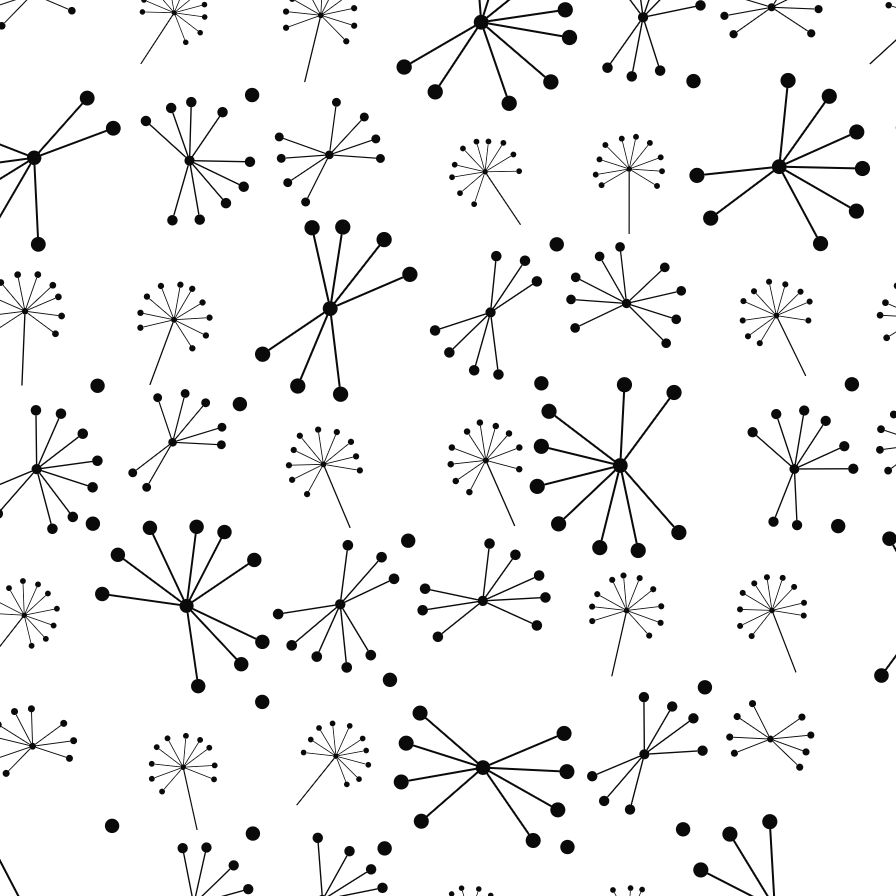
Reproduce this pattern procedurally as a Shadertoy shader.

```glsl
// Scattered black dandelion bursts, stemmed seed heads and loose dots on white.

const float TAU = 6.2831853;
const float CELLS = 6.0;          // grid cells across the canvas
const float SLOTS = 13.0;         // spoke positions around a hub
const float DOT_RADIUS = 0.048;   // in cells
const vec3 INK = vec3(0.04);
const vec3 PAPER = vec3(1.0);

float hash(vec2 cell, float seed) {
    vec3 q = fract(vec3(cell.xyx + seed * 7.31) * vec3(0.1031, 0.1030, 0.0973));
    q += dot(q, q.yzx + 33.33);
    return fract((q.x + q.y) * q.z);
}

vec2 jitter(vec2 cell, float seed) {
    return vec2(hash(cell, seed), hash(cell, seed + 1.0)) - 0.5;
}

vec2 direction(float angle) {
    return vec2(cos(angle), sin(angle));
}

float segment(vec2 p, vec2 tip, float halfWidth) {
    float t = clamp(dot(p, tip) / dot(tip, tip), 0.0, 1.0);
    return length(p - tip * t) - halfWidth;
}

float disc(vec2 p, float radius) {
    return length(p) - radius;
}

// Spokes with round tips; a wide gap faces gapAngle, a second one is optional.
float burst(vec2 p, vec2 cell, float radius, float gapAngle, float secondGap) {
    float d = disc(p, radius * 0.086);
    float gapStart = 4.0 + floor(hash(cell, 11.0) * 4.0);
    for (float i = 2.0; i < SLOTS - 1.0; i++) {
        if (i >= gapStart && i < gapStart + secondGap) continue;
        float wobble = (hash(cell, 20.0 + i) - 0.5) * 0.35;
        float reach = radius * mix(0.94, 1.06, hash(cell, 40.0 + i));
        vec2 tip = reach * direction(gapAngle + (i + wobble) * TAU / SLOTS);
        d = min(d, segment(p, tip, radius * 0.0118));
        d = min(d, disc(p - tip, radius * 0.088));
    }
    return d;
}

// Five interleaved kinds: 0 large, 1 and 2 medium, 3 and 4 small with stems.
float flower(vec2 p, vec2 cell, float kind) {
    float size = hash(cell, 1.0);
    float turn = hash(cell, 2.0) - 0.5;
    float gap = floor(hash(cell, 3.0) * 3.0);
    p -= jitter(cell, 4.0) * 0.11;

    if (kind < 0.5)
        return burst(p, cell, mix(0.54, 0.585, size), turn * TAU, gap + 1.0);
    if (kind < 1.5)
        return burst(p - vec2(0.1, 0.0), cell, mix(0.37, 0.42, size),
                     TAU * 0.5 + turn * 1.8, gap + 1.0);
    if (kind < 2.5)
        return burst(p - vec2(0.0, 0.1), cell, mix(0.26, 0.40, size),
                     -TAU * 0.25 + turn * 1.8, gap + 1.0);

    float radius = mix(0.205, 0.255, size);
    float stemAngle = -TAU * 0.25 + turn * 1.7;
    float stem = segment(p, direction(stemAngle) * radius * 1.95, radius * 0.018);
    return min(stem, burst(p, cell, radius, stemAngle, 0.0));
}

// Loose dot near a cell corner, pushed away from the large burst beside it.
float looseDot(vec2 p, vec2 cell, float kind) {
    bool open = kind > 0.5 && kind < 1.5;
    if (!open && hash(cell, 60.0) > 0.42) return 1.0;
    float right = (kind < 0.5 || (kind > 2.5 && kind < 3.5)) ? 1.0 : -1.0;
    float up = (kind < 0.5 || kind > 3.5) ? 1.0 : -1.0;
    vec2 push = open ? vec2(0.0) : vec2(right, up) * 0.08;
    return disc(p - push - jitter(cell, 61.0) * 0.1, DOT_RADIUS);
}

float pattern(vec2 p) {
    float d = 1.0;
    vec2 home = floor(p);
    for (float y = -1.0; y <= 1.0; y++) {
        for (float x = -1.0; x <= 1.0; x++) {
            vec2 cell = home + vec2(x, y);
            float kind = mod(cell.x + 2.0 * cell.y, 5.0);
            d = min(d, flower(p - cell - 0.5, cell, kind));
            d = min(d, looseDot(p - cell - 1.0, cell, kind));
        }
    }
    return d;
}

void mainImage(out vec4 fragColor, in vec2 fragCoord) {
    float pixel = CELLS / min(iResolution.x, iResolution.y);
    float d = pattern(fragCoord * pixel + vec2(20.3, 30.6));
    float coverage = clamp(0.5 - d / pixel, 0.0, 1.0);
    fragColor = vec4(mix(PAPER, INK, coverage), 1.0);
}
```
